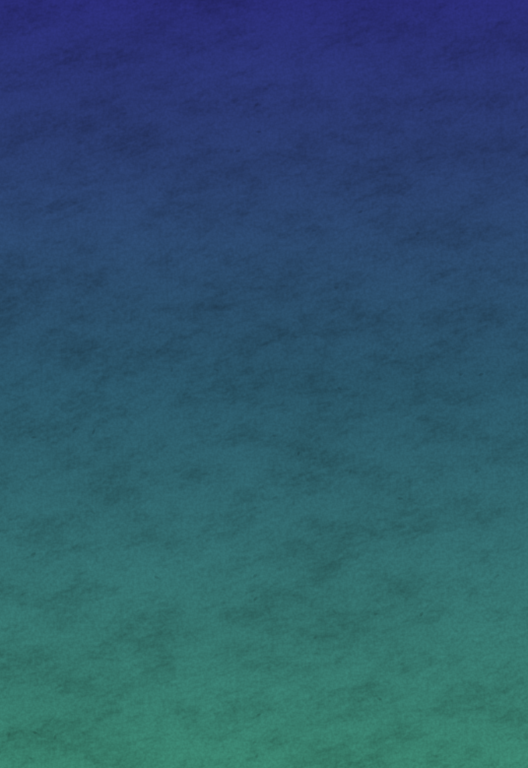
A Shadertoy shader for this background:

```glsl
// Weathered paper under a vertical wash from sea green through teal to indigo.
// Layered gradient noise makes clouds, feathery stains, slanted fibres and
// grain; sparse hashed flecks finish the surface.

#define CLOUD_DEPTH 0.08
#define STAIN_DEPTH 0.13
#define FIBRE_DEPTH 0.085
#define GRAIN_DEPTH 0.075
#define FLECK_DEPTH 0.15
#define FLECK_CELLS 26.0
#define FIBRE_ANGLE 0.38

const vec3 SEA_GREEN = vec3(0.226, 0.518, 0.434);
const vec3 DEEP_TEAL = vec3(0.170, 0.346, 0.424);
const vec3 INDIGO = vec3(0.165, 0.174, 0.468);

vec2 hash2(vec2 cell) {
    vec3 q = fract(cell.xyx * vec3(0.1031, 0.1030, 0.0973));
    q += dot(q, q.yzx + 33.33);
    return fract((q.xx + q.yz) * q.zy);
}

vec2 gradientAt(vec2 cell) {
    float angle = 6.28318 * hash2(cell).x;
    return vec2(cos(angle), sin(angle));
}

// Gradient noise, roughly -0.7 to 0.7
float noise(vec2 p) {
    vec2 i = floor(p), f = p - i;
    vec2 u = f * f * f * (f * (f * 6.0 - 15.0) + 10.0);
    vec2 e = vec2(1.0, 0.0);
    float low = mix(dot(gradientAt(i), f),
                    dot(gradientAt(i + e), f - e), u.x);
    float high = mix(dot(gradientAt(i + e.yx), f - e.yx),
                     dot(gradientAt(i + 1.0), f - 1.0), u.x);
    return mix(low, high, u.y);
}

// Octaves keep their stretch, so the finest detail stays wider than tall
float fbm(vec2 p, float falloff) {
    float sum = 0.0, amplitude = 0.6;
    for (int octave = 0; octave < 5; octave++) {
        sum += amplitude * noise(p);
        p = p * 1.93 + vec2(17.3, 9.1);
        amplitude *= falloff;
    }
    return sum;
}

vec2 rotate(vec2 p, float angle) {
    float c = cos(angle), s = sin(angle);
    return vec2(c * p.x + s * p.y, c * p.y - s * p.x);
}

// Small slanted marks, present in only a few cells
float flecks(vec2 p) {
    vec2 grid = p * FLECK_CELLS, cell = floor(grid);
    vec2 place = hash2(cell + 41.0), kind = hash2(cell + 97.0);
    vec2 d = rotate(grid - cell - mix(vec2(0.25), vec2(0.75), place),
                    FIBRE_ANGLE + 2.0 * (kind.y - 0.5));
    float mark = 1.0 - smoothstep(0.02, 0.17, length(d * vec2(0.9, 1.6)));
    return mark * step(0.93, kind.x) * (0.3 + 0.7 * place.x);
}

void mainImage(out vec4 fragColor, in vec2 fragCoord) {
    vec2 uv = fragCoord / iResolution.xy;
    vec2 p = fragCoord / iResolution.x;

    // Vertical colour wash
    vec3 color = mix(SEA_GREEN, DEEP_TEAL, min(uv.y * 2.0, 1.0));
    float upper = max(uv.y * 2.0 - 1.0, 0.0);
    color.rg = mix(color.rg, INDIGO.rg, upper);
    color.b = mix(color.b, INDIGO.b, upper * upper);

    // Broad clouds and feathery stains
    vec2 slanted = rotate(p, FIBRE_ANGLE * 0.5);
    float cloud = fbm(slanted * vec2(2.6, 4.6) + 5.0, 0.5);
    float patches = fbm(slanted * vec2(8.0, 15.0) + 31.0, 0.75);
    float stain = smoothstep(-0.35, 0.75, patches - 0.3 * cloud);

    // Fine fibres rising to the right, and grain
    vec2 along = rotate(p, FIBRE_ANGLE);
    float fibre = noise(along * vec2(32.0, 85.0))
                + 0.7 * noise(along * vec2(75.0, 160.0) + 13.0);
    float grain = noise(p * 150.0) + 0.6 * noise(p * 260.0 + 7.0);

    // Soft dim area right of the centre
    vec2 fromDim = (uv - vec2(0.68, 0.51)) / vec2(0.36, 0.11);
    float dim = 0.045 * exp(-dot(fromDim, fromDim));

    float shade = 1.03 + CLOUD_DEPTH * cloud - STAIN_DEPTH * stain
                + FIBRE_DEPTH * fibre * (0.4 + 0.8 * stain)
                + GRAIN_DEPTH * grain - FLECK_DEPTH * flecks(p) - dim;
    fragColor = vec4(clamp(color * shade, 0.0, 1.0), 1.0);
}
```
